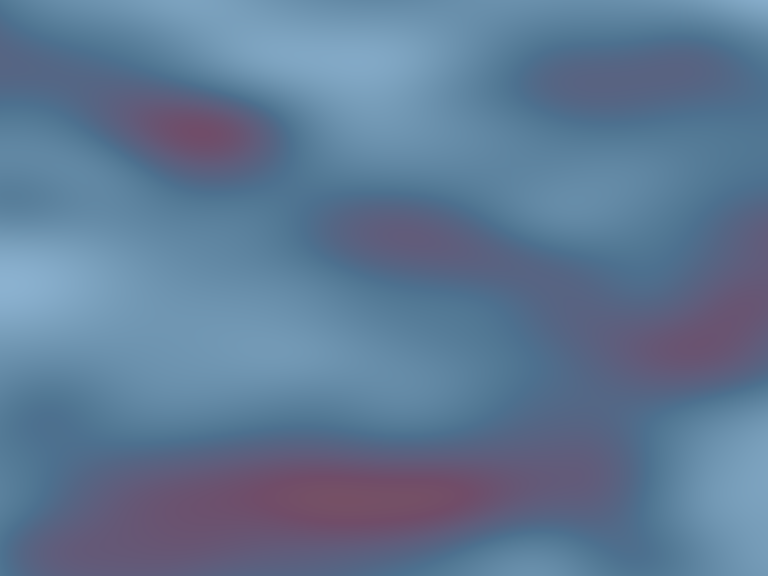
Reproduce this background procedurally as a Shadertoy shader.

```glsl
// Soft, out-of-focus haze of blue, slate and wine-red patches, wider than tall.
// Two octaves of cellular Gaussian splats plus two broad warm bands give a
// roughly unit-variance level, which a colour ramp turns into the tint.

#define CELL_SIZE vec2(0.36, 0.19)   // splat spacing, in canvas heights
#define FINE_SCALE 1.75              // frequency ratio of the second octave
#define COARSE_GAIN 0.70
#define FINE_GAIN 0.40
#define SPLAT_FALLOFF 2.5
#define BAND_GAIN 1.5
#define BAND_WIDTH 0.13
#define LEVEL_OFFSET -0.63
#define SEED vec2(17.0, 43.0)

const int STOPS = 9;

const float LEVELS[STOPS] = float[](
    -2.6, -1.6, -0.75, 0.0, 0.25, 0.65, 1.2, 1.9, 2.9);

const vec3 TINTS[STOPS] = vec3[](
    vec3(0.56, 0.71, 0.83),   // pale sky
    vec3(0.47, 0.62, 0.73),
    vec3(0.39, 0.54, 0.65),
    vec3(0.32, 0.47, 0.58),
    vec3(0.30, 0.44, 0.56),   // deepest blue
    vec3(0.33, 0.40, 0.52),   // slate
    vec3(0.38, 0.36, 0.48),
    vec3(0.44, 0.30, 0.41),   // wine
    vec3(0.50, 0.35, 0.37));  // ember

vec3 hash3(vec2 p) {
    vec3 q = fract(vec3(p.xyx) * vec3(0.1031, 0.1030, 0.0973));
    q += dot(q, q.yxz + 33.33);
    return fract((q.xxy + q.yzz) * q.zyx);
}

// Sum of signed Gaussian splats, one per jittered cell; variance near one
float splatNoise(vec2 p) {
    vec2 cell = floor(p);
    float sum = 0.0;
    for (int j = -2; j <= 2; j++) {
        for (int i = -2; i <= 2; i++) {
            vec2 id = cell + vec2(i, j);
            vec3 h = hash3(id + SEED);
            vec2 d = p - id - h.xy;
            sum += (h.z - 0.5) * exp(-SPLAT_FALLOFF * dot(d, d));
        }
    }
    // sqrt(12) for the uniform weight, pi / 2k for the squared kernel
    return sum * sqrt(12.0 * SPLAT_FALLOFF / 1.5708);
}

float band(float offset) {
    float d = offset / BAND_WIDTH;
    return exp(-d * d);
}

// Warm diagonal from upper left, and a warm strip along the bottom
float warmBands(vec2 p) {
    float diagonal = band(p.y - 0.93 + 0.46 * p.x);
    float strip = band(p.y - 0.15) * (1.0 - smoothstep(1.0, 1.25, p.x));
    return diagonal + strip;
}

vec3 ramp(float level) {
    vec3 tint = TINTS[0];
    for (int i = 1; i < STOPS; i++) {
        float t = (level - LEVELS[i - 1]) / (LEVELS[i] - LEVELS[i - 1]);
        tint = mix(tint, TINTS[i], clamp(t, 0.0, 1.0));
    }
    return tint;
}

void mainImage(out vec4 fragColor, in vec2 fragCoord) {
    vec2 p = fragCoord / iResolution.y;
    vec2 q = p / CELL_SIZE;

    float level = LEVEL_OFFSET + BAND_GAIN * warmBands(p);
    level += COARSE_GAIN * splatNoise(q);
    level += FINE_GAIN * splatNoise(q * FINE_SCALE + 50.0);

    fragColor = vec4(ramp(level), 1.0);
}
```
